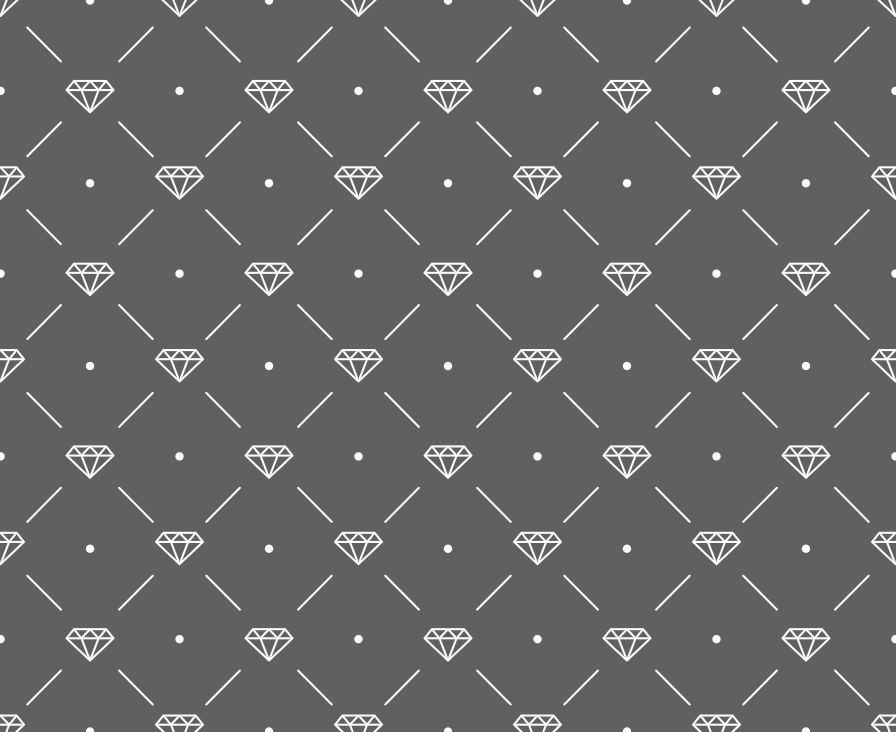
Reproduce this pattern procedurally as a Shadertoy shader.

```glsl
// Staggered outline gems and dots in a lattice of diagonal dashes, white on grey.
#define COLUMNS 5.006                  // repeats across the canvas
#define CELL vec2(1.0, 1.021)          // repeat size, in columns
#define DOT_RADIUS 0.0232
#define HALF_STROKE 0.0058
#define DOT_SHIFT vec2(0.5, 0.516)     // second dot, from the first
#define GEM_A vec2(0.0, 0.4826)        // gem centres, from the first dot
#define GEM_B vec2(0.5, 0.0)
#define DASH_START vec2(0.163, 0.340)
#define DASH_END vec2(0.350, 0.151)
#define GROUND vec3(0.378)
#define INK vec3(0.99)

// Offset from the nearest repeat of the cell centre
vec2 wrapCell(vec2 p) {
    return p - CELL * floor(p / CELL + 0.5);
}

float segment(vec2 p, vec2 a, vec2 b) {
    vec2 ap = p - a, ab = b - a;
    return length(ap - ab * clamp(dot(ap, ab) / dot(ab, ab), 0.0, 1.0));
}

// Distance to the centre lines of a gem, mirrored about its axis
float gem(vec2 p) {
    p.x = abs(p.x);
    vec2 table = vec2(0.090, 0.089);
    vec2 girdle = vec2(0.131, 0.038);
    vec2 facet = vec2(0.048, girdle.y);
    vec2 culet = vec2(0.0, -0.086);

    // Outline
    float d = segment(p, vec2(0.0, table.y), table);
    d = min(d, segment(p, table, girdle));
    d = min(d, segment(p, girdle, culet));
    // Facets
    d = min(d, segment(p, vec2(0.0, girdle.y), girdle));
    d = min(d, segment(p, table, facet));
    d = min(d, segment(p, facet, vec2(0.0, table.y)));
    return min(d, segment(p, facet, culet));
}

void mainImage(out vec4 fragColor, in vec2 fragCoord) {
    float pixel = COLUMNS / iResolution.x;
    vec2 p = (fragCoord - 0.5 * iResolution.xy) * pixel;
    vec2 cell = wrapCell(p);

    // Strokes: gems on two staggered grids, one dash per cell quadrant
    float lines = min(gem(wrapCell(p - GEM_A)), gem(wrapCell(p - GEM_B)));
    lines = min(lines, segment(abs(cell), DASH_START, DASH_END));

    // Dots on two staggered grids
    float dots = min(length(cell), length(wrapCell(p - DOT_SHIFT)));

    float d = min(lines - HALF_STROKE, dots - DOT_RADIUS);
    float coverage = clamp(0.5 - d / pixel, 0.0, 1.0);
    fragColor = vec4(mix(GROUND, INK, coverage), 1.0);
}
```
